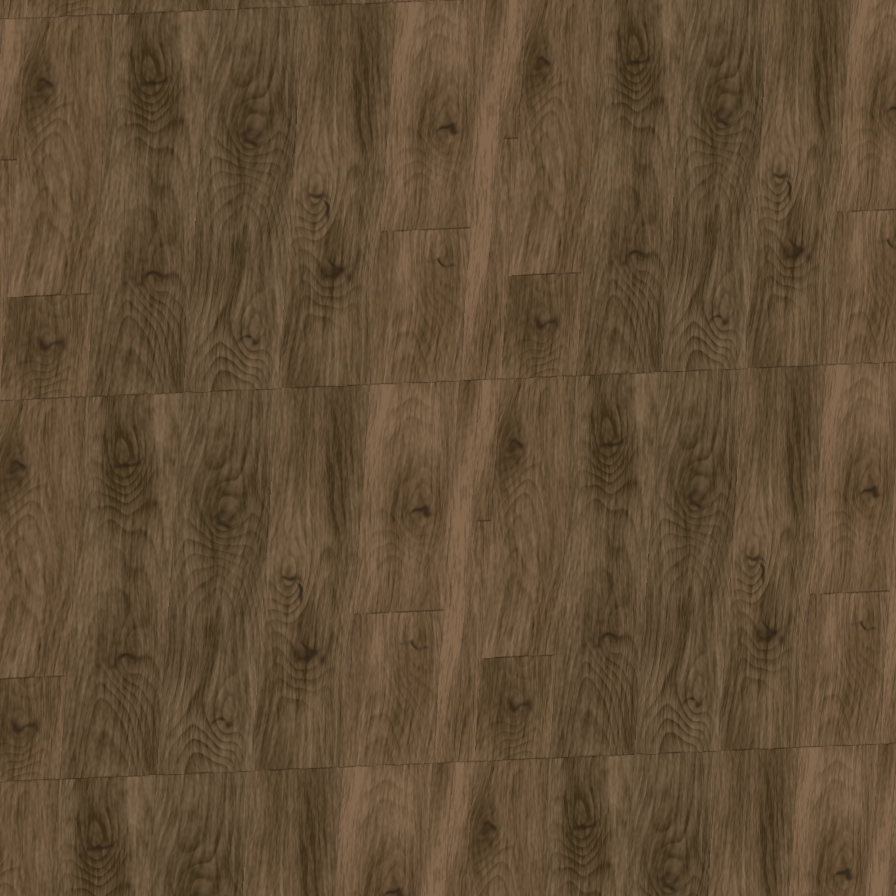
Write a WebGL 1 fragment shader that draws this texture.

```glsl
precision highp float;
// Dark walnut plank floor: a repeating group of boards with figured grain, knots and faint seams.

uniform vec2 u_resolution;

#define ACROSS 1.651               // groups per canvas width at the left edge
#define SQUEEZE 0.23               // narrowing of the groups toward the right
#define DOWN 2.35                  // groups per canvas height
#define LEAN 0.07                  // sideways slope of the seams
#define RISE 0.043                 // upward slope of the end joints
#define CELL vec2(0.54, 0.426)     // mean size of one group
#define SEAM 0.0007                // seam width
#define FIGURE 0.62                // contrast of the growth rings
#define GRAIN 0.50                 // contrast of the fibres
#define DARK vec3(0.30, 0.233, 0.147)
#define LIGHT vec3(0.455, 0.365, 0.272)
#define KNOT vec3(0.17, 0.125, 0.08)

const float TAU = 6.2832;

vec2 gradient(vec2 cell) {
  float a = TAU * fract(sin(dot(cell, vec2(127.1, 311.7))) * 4375.85);
  return vec2(cos(a), sin(a));
}

float noise(vec2 p) {
  vec2 i = floor(p), f = fract(p);
  vec2 w = f * f * f * (f * (f * 6.0 - 15.0) + 10.0);
  vec2 e = vec2(1.0, 0.0);
  float low = mix(dot(gradient(i), f), dot(gradient(i + e), f - e), w.x);
  float high = mix(dot(gradient(i + e.yx), f - e.yx), dot(gradient(i + 1.0), f - 1.0), w.x);
  return mix(low, high, w.y);
}

// Left edge, right edge and number of the board at u; 5 and 6 are narrow strips.
vec3 boardAt(float u) {
  if (u < 0.75) {
    float k = floor(u / 0.1875);
    return vec3(k * 0.1875, (k + 1.0) * 0.1875, k);
  }
  if (u < 0.838) {
    float k = floor((u - 0.75) / 0.044);
    return vec3(0.75 + k * 0.044, 0.794 + k * 0.044, 5.0 + k);
  }
  return vec3(0.838, 1.0, 4.0);
}

// Height of the extra end joint; 1 means the board runs the full length.
float jointAt(float k) {
  if (k == 3.0) return 0.60;
  if (k == 4.0) return 0.73;
  return k == 6.0 ? 0.37 : 1.0;
}

vec2 knotCenter(vec3 board, float n) {
  float k = board.z;
  float side = 0.45 + 0.15 * n + (0.2 - 0.1 * n) * sin(2.7 * k);
  float along = mix(0.34 - 0.16 * cos(k * TAU / 4.0), 0.75 + 0.11 * sin(2.1 * k - 0.6), n);
  return vec2(mix(board.x, board.y, side), along);
}

float line(float dist) {
  return 1.0 - smoothstep(0.0, SEAM + 1.0 / u_resolution.x, dist);
}

void main() {
  // Skewed group coordinates, v running downward
  vec2 q = gl_FragCoord.xy / u_resolution;
  float x = q.x + LEAN * (0.984 - q.y);
  float u = fract(ACROSS * x + SQUEEZE * x * x - 0.212);
  float v = fract(DOWN * (0.984 - q.y + RISE * (q.x - 0.126)));
  vec2 p = vec2(u, v) * CELL;

  // Board, piece and tone
  vec3 board = boardAt(u);
  float k = board.z, joint = jointAt(k);
  float middle = 0.5 * (board.x + board.y);
  float across = 2.0 * (u - middle) / (board.y - board.x);
  float heart = 1.0 - across * across;
  float lower = step(joint, v);
  float tone = 0.5 - 0.5 * sin(TAU * middle);
  vec2 g = p + vec2(1.7, 2.3) * (k + 0.37 * lower);

  // Knots bend the rings and push the fibres aside
  float rings = 3.8 * across * across - 11.0 * v + 4.2 * noise(g * vec2(13.0, 6.0))
              + 0.7 * noise(g * vec2(50.0, 16.0));
  float push = 0.02 * noise(g * vec2(10.0, 6.0));
  float knot = 0.0, halo = 0.0;
  for (int i = 0; i < 2; i++) {
    float n = float(i);
    vec2 d = p - knotCenter(board, n) * CELL;
    float bulge = exp(-dot(d * vec2(42.0, 23.0), d * vec2(42.0, 23.0))) * step(k, 4.5);
    rings += 4.0 * bulge;
    push -= 0.5 * d.x * bulge;
    halo = max(halo, bulge);
    vec2 r = d + 0.016 * vec2(noise(g * 75.0), noise(g * 75.0 + 9.0));
    r.y += 0.25 * r.x * sin(5.0 * k + 3.0 * n);
    r /= (0.006 + 0.002 * sin(3.0 * k + 2.0 * n)) * vec2(1.9, 0.8);
    knot = max(knot, exp(-dot(r, r)) * step(k, 4.5));
  }

  // Broken crack joining the two knots of the third board
  vec2 from = knotCenter(board, 0.0), to = knotCenter(board, 1.0);
  float t = (v - from.y) / (to.y - from.y);
  float crack = abs(p.x - mix(from.x, to.x, t) * CELL.x + 0.022 * noise(g * vec2(9.0, 38.0)));
  crack = (1.0 - smoothstep(0.0005, 0.004, crack)) * step(abs(k - 2.0), 0.5);
  crack *= smoothstep(0.0, 0.1, t) * smoothstep(1.0, 0.9, t);
  knot = max(knot, crack * smoothstep(-0.35, 0.2, noise(g * vec2(30.0, 55.0))));

  // Growth rings: each darkens slowly, then ends sharply
  float phase = fract(rings);
  float ring = phase * phase * smoothstep(1.0, 0.8, phase) * 1.5;
  float figure = mix(1.0, 0.45, tone) * (0.35 + 0.65 * heart);
  figure *= clamp(0.85 + 1.1 * noise(g * vec2(16.0, 9.0)), 0.0, 1.5);

  // Fibres, pores, streaks and cloudy shading
  vec2 f = g + vec2(push, 0.0);
  float fibre = noise(f * vec2(210.0, 13.0)) + 0.8 * noise(f * vec2(370.0, 45.0))
              + 0.7 * noise(f * vec2(430.0, 150.0) + 7.0);
  float pore = smoothstep(0.1, 0.45, noise(f * vec2(310.0, 36.0) + 5.0));
  float shade = 0.73 + 0.16 * tone - 0.12 * lower * step(3.5, k);
  shade += 0.55 * noise(f * vec2(42.0, 3.5)) + 0.55 * noise(g * vec2(17.0, 7.0) + 3.0);
  shade -= 0.22 * heart * (1.0 - tone) + 0.3 * halo;
  shade += GRAIN * fibre - 0.28 * pore - FIGURE * figure * ring;

  vec3 color = mix(DARK, LIGHT, clamp(shade, -0.4, 1.3));
  color *= mix(vec3(0.985, 1.0, 1.0), vec3(1.015, 0.995, 0.98), tone);
  color = mix(color, KNOT, 0.8 * knot);

  // Faint, interrupted seams along the boards and joints at their ends
  float seam = line(min(u - board.x, board.y - u) * CELL.x);
  float butt = line(min(min(v, 1.0 - v), abs(v - joint)) * CELL.y);
  seam *= smoothstep(-0.3, 0.4, noise(p * vec2(9.0, 22.0)));
  butt *= smoothstep(-0.4, 0.3, noise(p * vec2(45.0, 9.0)));
  color *= 1.0 - max(0.18 * seam, 0.26 * butt);
  gl_FragColor = vec4(color, 1.0);
}
```
